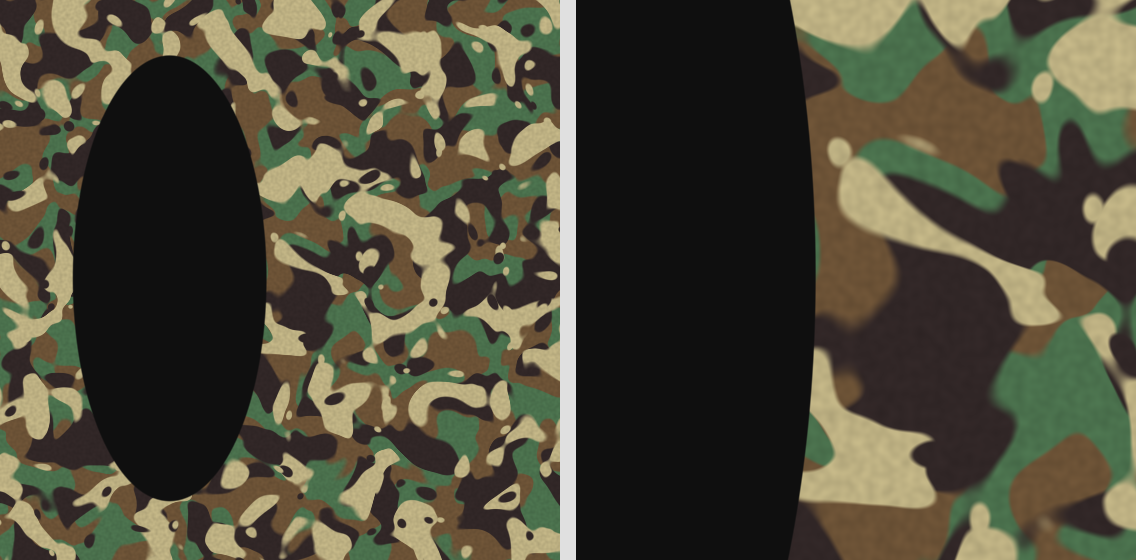
Left: the whole. Right: its middle third, enlarged.
Write a Shadertoy shader that draws this pattern.

```glsl
// Woodland camouflage in four colours behind a tall near-black ellipse.

const vec3 BROWN = vec3(0.42, 0.32, 0.21);
const vec3 GREEN = vec3(0.29, 0.44, 0.30);
const vec3 DARK  = vec3(0.19, 0.15, 0.15);
const vec3 TAN   = vec3(0.74, 0.69, 0.51);
const vec3 BLACK = vec3(0.06);

// Integer hash: two values in 0..1 for each lattice cell
vec2 hash2(vec2 cell) {
    uvec2 v = uvec2(ivec2(cell) + 4096);
    v = v * 1664525u + 1013904223u;
    v.x += v.y * 1664525u;
    v.y += v.x * 1664525u;
    v ^= v >> 16u;
    v.x += v.y * 1664525u;
    v.y += v.x * 1664525u;
    v ^= v >> 16u;
    return vec2(v & 65535u) / 65535.0;
}

// Slope contribution of one lattice corner
float corner(vec2 cell, vec2 offset) {
    vec2 slope = normalize(hash2(cell) * 2.0 - 0.9999);
    return dot(slope, offset);
}

// Gradient noise, centred on zero
float noise(vec2 p) {
    vec2 i = floor(p), f = p - i;
    vec2 u = f * f * f * (f * (f * 6.0 - 15.0) + 10.0);
    vec2 e = vec2(1.0, 0.0);
    float low  = mix(corner(i, f), corner(i + e, f - e), u.x);
    float high = mix(corner(i + e.yx, f - e.yx), corner(i + 1.0, f - 1.0), u.x);
    return mix(low, high, u.y);
}

// Soft-edged organic patches; a higher level leaves fewer of them
float patches(vec2 p, float frequency, float level, vec2 seed) {
    vec2 q = p * frequency + seed;
    float field = noise(q) + 0.5 * noise(q * 1.9 + 37.3);
    return smoothstep(-0.035, 0.035, field - level);
}

// Scattered small round spots, at most one in each cell
float spots(vec2 p, float cells, float share, vec2 radii, vec2 seed) {
    vec2 q = p * cells + seed;
    vec2 cell = floor(q);
    vec2 centre = 0.28 + 0.44 * hash2(cell);
    vec2 pick = hash2(cell + 211.0);
    float radius = mix(radii.x, radii.y, pick.y);
    float dist = length(q - cell - centre) / cells - radius;
    return step(pick.x, share) * (1.0 - smoothstep(-0.002, 0.002, dist));
}

// Approximate signed distance to an ellipse
float ellipse(vec2 p, vec2 radii) {
    float k = length(p / radii);
    return k * (k - 1.0) / max(length(p / (radii * radii)), 0.001);
}

vec3 camouflage(vec2 uv) {
    // Bend the plane so that patch outlines wander
    vec2 bend = vec2(noise(uv * 9.0 + 71.0), noise(uv * 9.0 + 133.0));
    vec2 p = uv + 0.05 * bend;

    // Stack the dyes from the ground colour up
    vec3 colour = mix(BROWN, GREEN, patches(p, 13.0, 0.02, vec2(11.0, 53.0)));
    colour = mix(colour, DARK, patches(p, 12.0, 0.085, vec2(97.0, 29.0)));
    colour = mix(colour, TAN, patches(p, 12.5, 0.165, vec2(163.0, 181.0)));
    colour = mix(colour, DARK, spots(p, 17.0, 0.25, vec2(0.007, 0.014), vec2(7.3, 41.6)));
    colour = mix(colour, TAN, spots(p, 18.0, 0.22, vec2(0.005, 0.011), vec2(83.1, 19.4)));

    // Faint cloth grain
    float grain = noise(uv * 170.0) + 0.5 * noise(uv * 90.0 + 17.0);
    return colour * (1.0 + 0.09 * grain);
}

void mainImage(out vec4 fragColor, in vec2 fragCoord) {
    vec2 uv = fragCoord / iResolution.xy;
    float pixel = 1.0 / iResolution.y;

    vec3 colour = camouflage(uv);
    float dist = ellipse(uv - vec2(0.303, 0.503), vec2(0.173, 0.398));
    colour = mix(BLACK, colour, smoothstep(-pixel, pixel, dist));
    fragColor = vec4(colour, 1.0);
}
```
